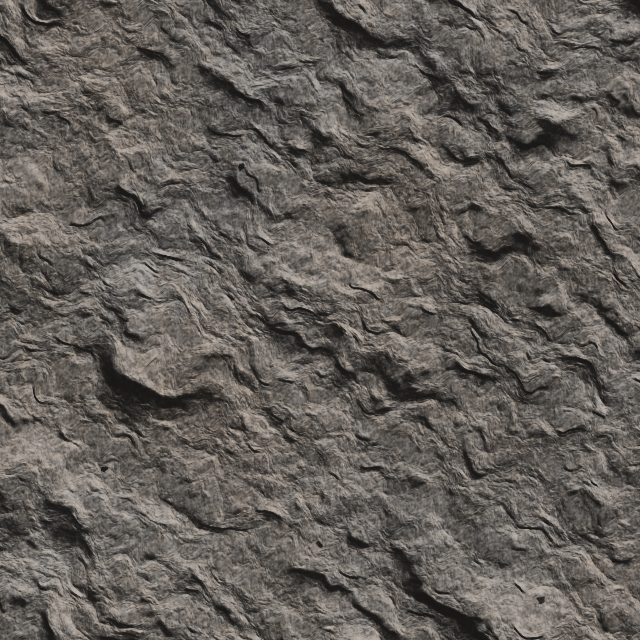
Reproduce this texture procedurally as a WebGL 2 fragment shader.

```glsl
#version 300 es
precision highp float;

uniform vec2 u_resolution;
out vec4 outColor;

// Relief
const vec2 STRATA_DIR = vec2(0.86, -0.51);   // ledges fall towards the right
const float STRETCH = 0.8;                   // elongation along the strata
const float LEDGE_SPACING = 0.23;
const float LEDGE_SHRINK = 0.42;             // spacing of each finer set
const int LEDGE_SETS = 3;
const float LEDGE_HEIGHT = 0.125;            // relative to the spacing
const float STEEP_LIP = 0.12;                // share of a layer taken by its face
const float WORN_LIP = 0.45;
const float ROUGH_FREQ = 6.0;
const float ROUGH_SLOPE = 0.19;
const float ROUGH_GAIN = 0.53;
const int FULL_OCTAVES = 7;
const int COARSE_OCTAVES = 4;

// Light
const vec2 SUN_DIR = vec2(0.4, 0.917);
const float SUN_SLOPE = 0.5;
const float SHADOW_REACH = 0.06;
const int SHADOW_STEPS = 8;
const float SLOPE_STEP = 0.001;

// Tone and colour
const float EXPOSURE = -0.32;
const float SLOPE_CONTRAST = 2.7;
const float SHADOW_DEPTH = 1.1;
const float GRAIN = 1.0;
const float DARKEST = 0.08;
const float LIGHTEST = 0.76;
const vec3 COOL = vec3(1.0, 1.0, 1.0);
const vec3 WARM = vec3(1.09, 1.0, 0.915);
const vec3 PALE = vec3(0.68, 0.65, 0.61);

// Two random values from -1 to 1 for a cell
vec2 hash2(vec2 cell) {
    uvec2 k = uvec2(ivec2(cell)) * uvec2(1597334677u, 3812015801u);
    uint n = k.x ^ k.y;
    n = (n ^ (n >> 15)) * 1597334677u;
    n = (n ^ (n >> 13)) * 3812015801u;
    n ^= n >> 16;
    return vec2(n & 0xffffu, n >> 16) / 32767.5 - 1.0;
}

// Gradient noise
float noise(vec2 p) {
    vec2 c = floor(p), f = p - c;
    vec2 w = f * f * f * (f * (f * 6.0 - 15.0) + 10.0);
    vec2 e = vec2(1.0, 0.0);
    float low = mix(dot(hash2(c), f), dot(hash2(c + e), f - e), w.x);
    float high = mix(dot(hash2(c + e.yx), f - e.yx), dot(hash2(c + 1.0), f - 1.0), w.x);
    return mix(low, high, w.y);
}

// Lumps with creases between them, over several scales
float roughness(vec2 p, int octaves) {
    const mat2 turn = mat2(0.8, 0.6, -0.6, 0.8);
    float sum = 0.0, amp = ROUGH_SLOPE / ROUGH_FREQ;
    p *= ROUGH_FREQ;
    for (int i = 0; i < octaves; i++) {
        float n = noise(p);
        sum += amp * (0.4 * n + 0.95 * abs(n));
        p = turn * p * 1.95 + 17.3;
        amp *= ROUGH_GAIN;
    }
    return sum;
}

// Broken layers: a face below, a gentle slope above, fading in and out
float ledges(vec2 q, float spacing, float seed) {
    float bend = 0.75 * spacing * noise(q * 0.6 / spacing + seed);
    float s = (q.y + bend) / spacing + seed;
    float layer = floor(s), f = s - layer;
    float along = noise(vec2(q.x * 0.7 / spacing + seed, layer * 5.37 + 0.5));
    float strength = smoothstep(-0.08, 0.42, along + 0.5 * noise(q * 1.9 / spacing - seed));
    float lip = mix(WORN_LIP, STEEP_LIP, strength);
    return strength * LEDGE_HEIGHT * spacing * smoothstep(0.0, lip, f) * (1.0 - f);
}

float height(vec2 p, int octaves) {
    vec2 q = vec2(dot(p, STRATA_DIR), dot(p, vec2(-STRATA_DIR.y, STRATA_DIR.x)));
    // Ragged edges
    q.y += 0.05 * noise(q * 6.0) + 0.026 * noise(q * 17.0 + 4.0) + 0.011 * noise(q * 43.0 + 9.0);
    float sum = roughness(q * vec2(STRETCH, 1.0), octaves);
    float spacing = LEDGE_SPACING;
    for (int i = 0; i < LEDGE_SETS; i++) {
        sum += ledges(q, spacing, 1.3 + 3.4 * float(i));
        spacing *= LEDGE_SHRINK;
    }
    return sum;
}

// Shadow cast by higher ground towards the sun
float castShadow(vec2 p) {
    float ground = height(p, COARSE_OCTAVES), steepest = 0.0;
    for (int i = 1; i <= SHADOW_STEPS; i++) {
        float reach = SHADOW_REACH * pow(float(i) / float(SHADOW_STEPS), 1.5);
        steepest = max(steepest, (height(p + SUN_DIR * reach, COARSE_OCTAVES) - ground) / reach);
    }
    return smoothstep(SUN_SLOPE - 0.2, SUN_SLOPE + 0.2, steepest);
}

// Sparse ragged spots, one at most per cell
float spots(vec2 p, float cells, float chance, float radius) {
    vec2 c = floor(p * cells);
    vec2 centre = (c + 0.5 + 0.3 * hash2(c + 91.0)) / cells;
    float d = length(p - centre) + 1.3 * radius * noise(p * 130.0);
    float present = step(hash2(c + 37.0).x * 0.5 + 0.5, chance);
    return present * (1.0 - smoothstep(0.6 * radius, radius, d));
}

void main() {
    vec2 p = gl_FragCoord.xy / u_resolution.y;

    // Sunlit slope
    vec2 offset = SUN_DIR * SLOPE_STEP;
    float slope = (height(p - offset, FULL_OCTAVES) - height(p + offset, FULL_OCTAVES)) / (2.0 * SLOPE_STEP);
    slope /= sqrt(1.0 + slope * slope);

    // Shadow, stains, grain and pits
    float stain = noise(p * 3.1 + 8.0) + 0.6 * noise(p * 9.0 + 3.0);
    float grain = noise(p * 120.0) + noise(p * 235.0 + 5.0);
    float light = EXPOSURE + SLOPE_CONTRAST * slope - SHADOW_DEPTH * castShadow(p)
                + 0.6 * stain + GRAIN * grain - 2.5 * spots(p, 9.0, 0.06, 0.006);
    float tone = mix(DARKEST, LIGHTEST, 1.0 / (1.0 + exp(-light)));

    // Warm and cool mineral patches
    float warmth = 0.6 + 0.5 * noise(p * 4.0 + 21.0) + 0.4 * noise(p * 38.0) + 0.4 * noise(p * 150.0);
    vec3 color = tone * mix(COOL, WARM, clamp(warmth, 0.0, 1.0));
    color = mix(color, PALE * (0.9 + 0.5 * grain), 0.7 * spots(p + 0.4, 7.0, 0.04, 0.012));

    outColor = vec4(clamp(color, 0.0, 1.0), 1.0);
}
```
